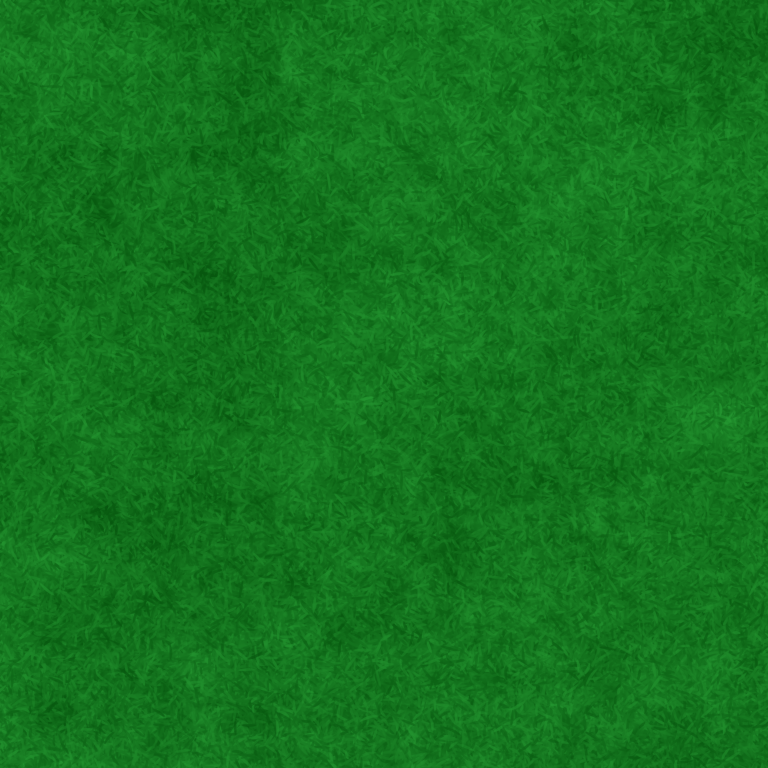
Reproduce this texture procedurally as a WebGL 1 fragment shader.

```glsl
precision highp float;
uniform vec2 u_resolution;

float hash(vec2 p) {
  return fract(sin(dot(p, vec2(127.1, 311.7))) * 43758.5453);
}

float valueNoise(vec2 p) {
  vec2 cell = floor(p);
  vec2 f = fract(p);
  f = f * f * (3.0 - 2.0 * f);
  return mix(mix(hash(cell), hash(cell + vec2(1.0, 0.0)), f.x),
             mix(hash(cell + vec2(0.0, 1.0)), hash(cell + 1.0), f.x), f.y);
}

// Coverage of a bent, tapered blade centred on the origin
float bladeMask(vec2 p, float angle, float halfLength, float bend, float softness) {
  float c = cos(angle);
  float s = sin(angle);
  vec2 q = vec2(c * p.x + s * p.y, c * p.y - s * p.x);
  float along = q.x / halfLength;
  float across = abs(q.y - bend * (along * along - 0.3));
  float width = 0.11 * (1.0 - along * along * 0.8);
  float side = 1.0 - smoothstep(width - softness, width + softness, across);
  return side * (1.0 - smoothstep(0.65, 1.0, abs(along)));
}

// Lays one sheet of blades over the shade, one blade per cell
float layBlades(float shade, vec2 p, float layer, float softness) {
  p += vec2(hash(vec2(layer, 3.7)), hash(vec2(layer, 8.1))) * 19.0;
  vec2 home = floor(p);
  for (int j = -1; j <= 1; j++) {
    for (int i = -1; i <= 1; i++) {
      vec2 id = home + vec2(float(i), float(j));
      vec2 seed = id + layer * 7.31;
      vec2 root = id + vec2(hash(seed), hash(seed + 41.3));
      float angle = 6.2832 * hash(seed + 17.9);
      float halfLength = mix(0.35, 0.92, hash(seed + 63.2));
      float bend = 0.3 * (hash(seed + 29.4) - 0.5);
      float tone = 1.7 * hash(seed + 85.6) - 0.85;
      float mask = bladeMask(p - root, angle, halfLength, bend, softness);
      shade = mix(shade, tone, mask * mix(0.4, 0.75, hash(seed + 52.8)));
    }
  }
  return shade;
}

void main() {
  vec2 uv = gl_FragCoord.xy / u_resolution.y;
  float softness = max(0.06, 32.0 / u_resolution.y);

  // Dim undergrowth, then overlapping sheets of blades
  float shade = valueNoise(uv * 130.0) - 0.7;
  for (int k = 0; k < 15; k++) {
    shade = layBlades(shade, uv * 60.0, float(k), softness);
  }

  // Broad worn and lush patches, with smaller tufts
  float patches = 0.35 * (valueNoise(uv * 6.0 + 2.3) - 0.5)
                + 0.35 * (valueNoise(uv * 15.0 + 9.1) - 0.5)
                + 0.4 * (valueNoise(uv * 38.0 + 5.7) - 0.5);
  shade = clamp(shade * 0.9 + patches, -0.9, 1.0);

  vec3 midGreen = vec3(0.08, 0.46, 0.12);
  vec3 greenRange = vec3(0.06, 0.13, 0.07);
  gl_FragColor = vec4(midGreen + greenRange * shade, 1.0);
}
```
